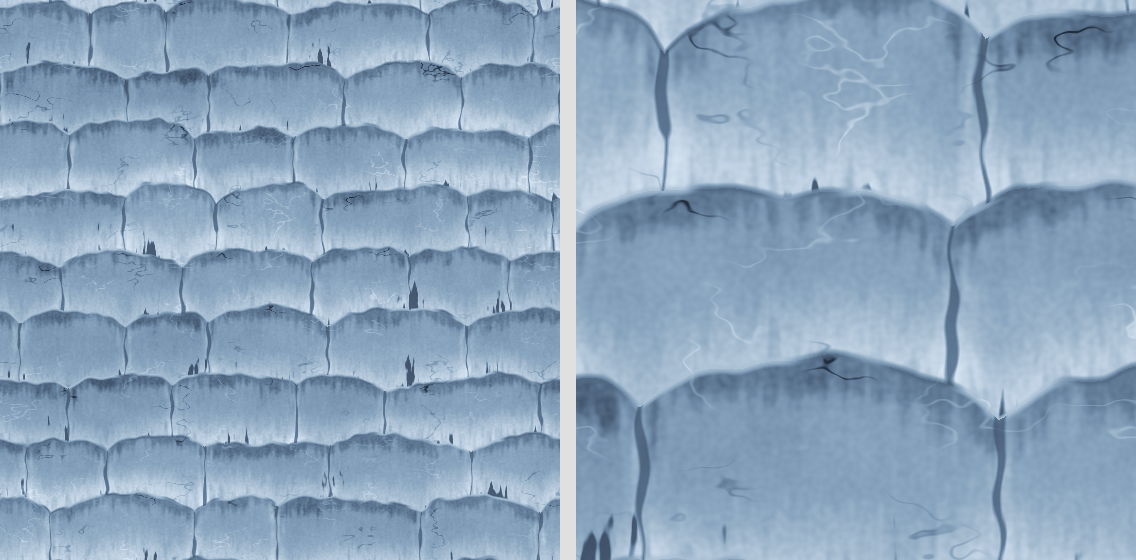
Left, the full canvas; right, a detail of the centre.
Give the GLSL for this texture, as a WebGL 1 fragment shader.

```glsl
precision highp float;
// Seamless wall of stacked, arched ice blocks with frosted feet and dark joints.

uniform vec2 u_resolution;

const float ROWS = 9.0;
const float COLS = 5.0;

float hash(vec2 p) {
  vec3 q = fract(p.xyx * 0.1031);
  q += dot(q, q.yzx + 33.33);
  return fract((q.x + q.y) * q.z);
}

// Gradient at a lattice point, wrapped so that the noise tiles
vec2 gradient(vec2 cell, vec2 cells) {
  float a = 6.2832 * hash(mod(cell + 0.5, cells) + cells * 1.7);
  return vec2(cos(a), sin(a));
}

// Tiling gradient noise with the given number of cells across the canvas
float noise(vec2 uv, vec2 cells) {
  vec2 p = uv * cells;
  vec2 i = floor(p);
  vec2 f = p - i;
  vec2 w = f * f * f * (f * (f * 6.0 - 15.0) + 10.0);
  vec2 x = vec2(1.0, 0.0);
  float a = dot(gradient(i, cells), f);
  float b = dot(gradient(i + x.xy, cells), f - x.xy);
  float c = dot(gradient(i + x.yx, cells), f - x.yx);
  float d = dot(gradient(i + x.xx, cells), f - x.xx);
  return mix(mix(a, b, w.x), mix(c, d, w.x), w.y);
}

float fbm(vec2 uv, vec2 cells) {
  float sum = 0.0;
  float amp = 1.0;
  for (int i = 0; i < 4; i++) {
    sum += amp * noise(uv, cells);
    cells *= 2.0;
    amp *= 0.55;
  }
  return sum;
}

// 1 at the centre of a line, 0 beyond its half width
float line(float dist, float halfWidth, float soft) {
  return 1.0 - smoothstep(halfWidth - soft, halfWidth + soft, dist);
}

float joint(float i, float row) {
  return i + 0.42 * (hash(vec2(mod(i + 0.5, COLS), row) * 3.1) - 0.5);
}

// Distances to the left and right joints, and the block's random value
vec3 block(float x, float row) {
  float r = mod(row + 0.5, ROWS);
  float u = x * COLS - 0.04 - 0.6 * step(mod(r, 2.0), 1.0);
  float i = floor(u);
  if (u < joint(i, r)) i -= 1.0;
  else if (u >= joint(i + 1.0, r)) i += 1.0;
  return vec3(u - joint(i, r), joint(i + 1.0, r) - u, hash(vec2(mod(i + 0.5, COLS), r + 20.0)));
}

// Height of a row's arched upper edge, in rows counted downward
float rowTop(float x, float row) {
  vec3 b = block(x, row);
  float s = abs(b.x - b.y) / (b.x + b.y);
  float arch = mix(0.12, 0.27, b.z) * (1.0 - pow(s, 3.5));
  vec2 at = vec2(x, (row + 0.3) / ROWS);
  return row + 0.22 - arch + 0.2 * noise(at, vec2(6.0, ROWS)) + 0.07 * noise(at, vec2(36.0, ROWS));
}

vec3 iceColor(float t) {
  vec3 c = mix(vec3(0.13, 0.18, 0.25), vec3(0.24, 0.31, 0.40), clamp(t * 10.0 + 1.0, 0.0, 1.0));
  c = mix(c, vec3(0.37, 0.47, 0.58), clamp(t * 5.0, 0.0, 1.0));
  c = mix(c, vec3(0.47, 0.58, 0.69), clamp(t * 5.0 - 1.0, 0.0, 1.0));
  c = mix(c, vec3(0.54, 0.65, 0.75), clamp(t * 5.0 - 2.0, 0.0, 1.0));
  c = mix(c, vec3(0.64, 0.73, 0.81), clamp(t * 5.0 - 3.0, 0.0, 1.0));
  c = mix(c, vec3(0.75, 0.82, 0.89), clamp(t * 5.0 - 4.0, 0.0, 1.0));
  return mix(c, vec3(0.87, 0.92, 0.96), clamp(t * 3.0 - 3.0, 0.0, 1.0));
}

void main() {
  vec2 uv = gl_FragCoord.xy / u_resolution;
  float px = 1.0 / min(u_resolution.x, u_resolution.y);

  // Find the block: lower rows overlap the feet of the rows above
  float x = uv.x + 0.007 * noise(uv, vec2(14.0, 30.0));
  float v = (1.0 - uv.y) * ROWS;
  float row = floor(v) - 1.0;
  for (int k = 0; k < 2; k++) {
    if (v > rowTop(x, row + 1.0)) row += 1.0;
  }
  vec3 b = block(x, row);
  float depth = v - rowTop(x, row);
  float foot = rowTop(x, row + 1.0) - v;
  float side = min(b.x, b.y) / COLS;
  float seam = min(depth, foot);

  // Surface noises
  float cloud = noise(uv, vec2(3.0, 4.0));
  float mottle = fbm(uv, vec2(14.0, 18.0));
  float streak = noise(uv, vec2(110.0, 16.0)) + 0.6 * noise(uv, vec2(190.0, 44.0));
  float patches = noise(uv, vec2(11.0, 13.0));

  // Body: shaded crown, clear middle, frosted and streaked foot
  float tone = mix(0.46, 0.6, smoothstep(0.1, 0.9, depth)) + 0.16 * cloud + 0.1 * mottle + 0.08 * (b.z - 0.5);
  tone -= 0.25 * (1.0 - smoothstep(0.06, 0.27, depth + 0.13 * mottle + 0.12 * streak));
  float frost = 1.0 - smoothstep(0.0, 0.5, foot + 0.3 * streak - 0.3 * cloud + 0.15 * mottle);
  tone += 0.34 * frost + 0.24 * streak * (0.25 + frost);
  tone += 0.3 * line(side, 0.012, 0.012) * (0.5 + streak);

  // Pale and dark hairline cracks, then fine grain
  float crack = line(abs(fbm(uv, vec2(9.0, 17.0))), 0.02, 0.02);
  tone += crack * (0.22 * smoothstep(0.05, 0.35, patches) - 0.34 * smoothstep(0.12, 0.4, -patches));
  tone += 0.09 * noise(uv, vec2(230.0)) + 0.05 * noise(uv, vec2(120.0, 90.0));

  // Rim along the upper edge, with a crevice in places
  float rim = mix(0.85, 0.12, smoothstep(0.0, 0.25, noise(uv, vec2(16.0, 21.0))));
  tone = mix(tone, rim, 0.85 * line(seam, 0.02, max(0.018, px * ROWS)));

  // Ragged hollows at the feet and dark vertical joints
  float hollow = noise(uv, vec2(13.0, 9.0)) + 0.5 * streak + 0.2 * mottle - 0.9 * foot;
  tone = mix(tone, -0.05, 0.9 * smoothstep(0.3, 0.42, hollow) * smoothstep(0.0, 0.03, foot));
  float gap = mix(0.0008, 0.0036, smoothstep(-0.2, 0.4, noise(uv, vec2(17.0, 23.0)) + 0.4 * streak));
  tone = mix(tone, 0.04, 0.85 * line(side, gap, max(0.0012, px * 0.7)));

  gl_FragColor = vec4(iceColor(tone), 1.0);
}
```
